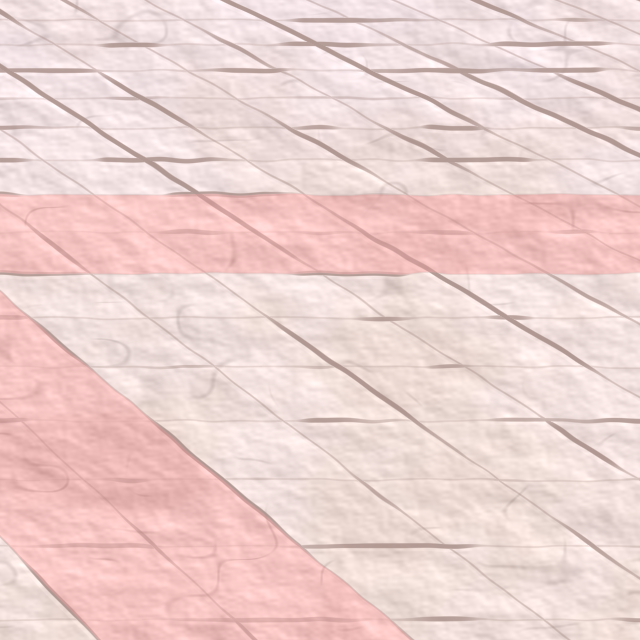
This texture is drawn by a WebGL 1 fragment shader. Its source:

```glsl
precision highp float;

uniform vec2 u_resolution;

// Perspective of the paving: all slanted joints meet at VANISH
const vec2 VANISH = vec2(-1.862, 2.107);
const float ROW_SCALE = 35.286;     // rows = ROW_SCALE / depth
const float COLUMN_PITCH = 0.1163;  // slanted joint spacing per unit depth
const float COLUMN_START = 1.19;

// Painted stripes, as centre and half width in whole slabs
const vec2 ROW_STRIPE = vec2(24.0, 1.0);
const vec2 COLUMN_STRIPE = vec2(-1.0, 1.0);

const float JOINT_THIN = 0.0014;
const float JOINT_THICK = 0.0036;
const float WOBBLE = 0.0045;
const float RELIEF = 0.55;
const float SLAB_VARIATION = 0.022;

const vec3 BEIGE = vec3(0.925, 0.852, 0.822);
const vec3 PALE = vec3(0.957, 0.895, 0.890);
const vec3 PINK = vec3(0.965, 0.775, 0.765);
const vec3 DEEP_PINK = vec3(0.920, 0.710, 0.700);
const vec3 JOINT = vec3(0.660, 0.560, 0.535);
const vec3 PINK_JOINT = vec3(0.720, 0.535, 0.525);

float hash(vec2 p) {
  vec3 q = fract(p.xyx * 0.1031);
  q += dot(q, q.yzx + 33.33);
  return fract((q.x + q.y) * q.z);
}

float noise(vec2 p) {
  vec2 i = floor(p);
  vec2 f = fract(p);
  f = f * f * (3.0 - 2.0 * f);
  return mix(mix(hash(i), hash(i + vec2(1.0, 0.0)), f.x),
             mix(hash(i + vec2(0.0, 1.0)), hash(i + vec2(1.0, 1.0)), f.x), f.y);
}

float fbm(vec2 p) {
  float sum = 0.0;
  float amplitude = 0.5;
  for (int i = 0; i < 4; i++) {
    sum += amplitude * noise(p);
    p = p * 2.03 + 17.7;
    amplitude *= 0.5;
  }
  return sum / 0.9375;
}

// Canvas position to (column, row) on the paving
vec2 slabCoord(vec2 p) {
  float depth = VANISH.y - p.y;
  float slant = (p.x - VANISH.x) / depth;
  return vec2((slant - COLUMN_START) / COLUMN_PITCH, ROW_SCALE / depth);
}

// Canvas size of one slab, measured across each kind of joint
vec2 slabSize(vec2 p) {
  float depth = VANISH.y - p.y;
  float slant = (p.x - VANISH.x) / depth;
  return vec2(COLUMN_PITCH * depth / sqrt(1.0 + slant * slant),
              depth * depth / ROW_SCALE);
}

vec2 wobble(vec2 p) {
  return WOBBLE * (vec2(noise(p * 24.0), noise(p * 24.0 + 51.0)) - 0.5);
}

float stroke(float dist, float halfWidth, float aa) {
  return 1.0 - smoothstep(halfWidth - aa, halfWidth + aa, dist);
}

// Broken joints: x is the slanted set, y the level set
vec2 joints(vec2 p, float aa) {
  vec2 slab = slabCoord(p + wobble(p));
  vec2 line = floor(slab + 0.5);
  vec2 dist = abs(slab - line) * slabSize(p);
  vec2 wear = vec2(noise(vec2(p.y * 13.0, line.x * 17.0 + 90.0)),
                   noise(vec2(p.x * 10.0, line.y * 13.0)));
  vec2 dash = smoothstep(vec2(0.35, 0.55), vec2(0.8, 0.85), wear);
  vec2 width = mix(vec2(JOINT_THIN), vec2(JOINT_THICK), dash);
  vec2 strength = mix(vec2(0.42, 0.24), vec2(0.88, 0.82), dash);
  return strength * vec2(stroke(dist.x, width.x, aa), stroke(dist.y, width.y, aa));
}

void main() {
  vec2 p = gl_FragCoord.xy / u_resolution;
  float aa = max(0.0013, 0.75 / min(u_resolution.x, u_resolution.y));
  vec2 slab = slabCoord(p + wobble(p));
  vec2 size = slabSize(p);

  // Stripe coverage
  float level = stroke(abs(slab.y - ROW_STRIPE.x) * size.y, ROW_STRIPE.y * size.y, aa);
  float slanted = stroke(abs(slab.x - COLUMN_STRIPE.x) * size.x, COLUMN_STRIPE.y * size.x, aa);
  float painted = max(level, slanted);

  // Mottled slab and paint colours
  float mottle = smoothstep(0.32, 0.68, fbm(p * vec2(5.0, 7.0) + 3.0));
  vec3 stone = mix(BEIGE, PALE, clamp(mottle * 0.65 + p.y * 0.55 - 0.1, 0.0, 1.0));
  stone.b += 0.018 * smoothstep(0.55, 1.0, p.y);
  vec3 paint = mix(DEEP_PINK, PINK, clamp(mottle * 0.8 + 0.3, 0.0, 1.0));
  vec3 color = mix(stone, paint, painted);
  color += SLAB_VARIATION * (hash(floor(slab) + 40.0) - 0.5);

  // Surface relief and sparse hairline cracks
  vec2 grain = p * vec2(15.0, 24.0);
  color += RELIEF * (fbm(grain) - fbm(grain + vec2(0.07, 0.11)));
  float ridge = abs(noise(p * vec2(13.0, 20.0) + 7.0) - 0.5);
  float sparse = smoothstep(0.55, 0.8, noise(p * 18.0 + 29.0));
  color -= 0.075 * sparse * (1.0 - smoothstep(0.0, 0.05, ridge));

  // Joints, fainter under paint, with a pale chipped lip
  vec2 fade = mix(vec2(1.0), vec2(0.75, 0.5), painted);
  vec2 groove = joints(p, aa) * fade;
  vec2 lip = joints(p + vec2(0.004, 0.005), aa) * fade;
  float dark = max(groove.x, groove.y);
  color += 0.035 * max(max(lip.x, lip.y) - dark, 0.0);
  color = mix(color, mix(JOINT, PINK_JOINT, painted), dark);

  gl_FragColor = vec4(clamp(color, 0.0, 1.0), 1.0);
}
```
